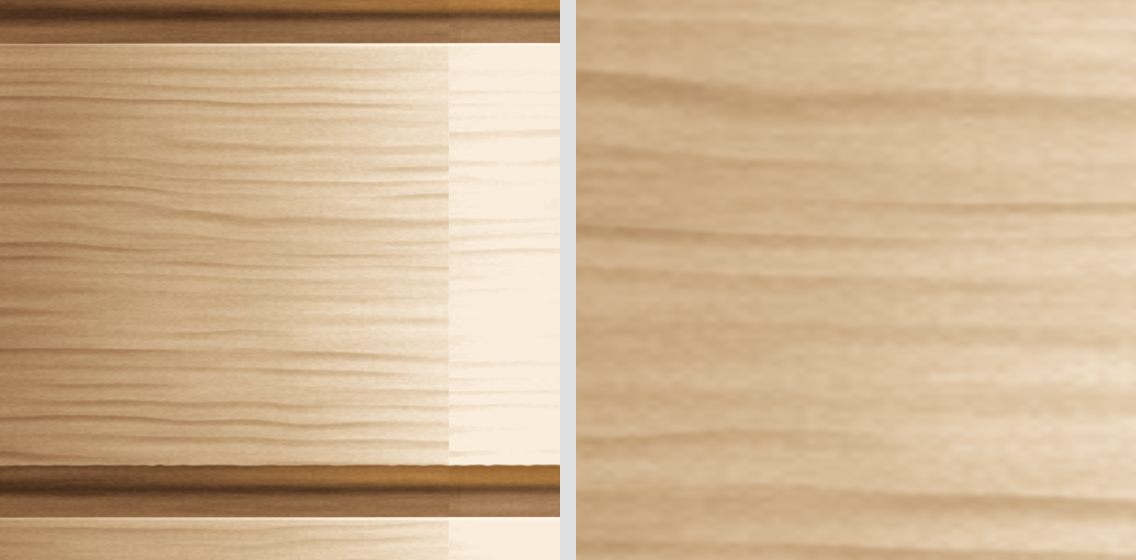
Left, the full canvas; right, a detail of the centre.
This texture is drawn by a WebGL 2 fragment shader. Its source:

```glsl
#version 300 es
precision highp float;
uniform vec2 u_resolution;
out vec4 outColor;

float hash(vec2 p) {
  return fract(sin(dot(p, vec2(127.1, 311.7))) * 43758.5453);
}

float noise(vec2 p) {
  vec2 i = floor(p), f = fract(p);
  f = f * f * (3.0 - 2.0 * f);
  return mix(mix(hash(i), hash(i + vec2(1, 0)), f.x),
             mix(hash(i + vec2(0, 1)), hash(i + vec2(1, 1)), f.x), f.y);
}

// Wood tones from dark brown (0) to pale cream (1)
vec3 woodRamp(float tone) {
  vec3 tones[6] = vec3[6](
    vec3(0.35, 0.22, 0.13), vec3(0.51, 0.36, 0.23), vec3(0.64, 0.48, 0.33),
    vec3(0.76, 0.63, 0.47), vec3(0.87, 0.77, 0.64), vec3(0.98, 0.93, 0.86));
  vec3 color = tones[0];
  for (int i = 1; i < 6; i++)
    color = mix(color, tones[i], clamp(tone * 5.0 - float(i - 1), 0.0, 1.0));
  return color;
}

// Wavy growth lines, broken along their length
float growthLines(vec2 p) {
  float bend = 1.3 * noise(vec2(p.x * 1.8, p.y * 5.0)) + 0.3 * noise(p * vec2(9.0, 20.0));
  float phase = p.y * 31.0 + bend + 1.2 * noise(vec2(3.0, p.y * 14.0));
  float row = floor(phase), f = fract(phase);
  float line = smoothstep(0.25, 0.65, f) * (1.0 - smoothstep(0.68, 0.85, f));
  float strength = 0.25 + 0.75 * hash(vec2(row, 7.0));
  return line * strength * smoothstep(0.05, 0.7, noise(vec2(p.x * 5.0, row * 3.7)));
}

// Fine streaks and pores, centred on zero
float fineGrain(vec2 p) {
  float streaks = noise(p * vec2(3.0, 75.0)) - 0.5;
  float fibres = noise(p * vec2(14.0, 190.0)) - 0.5;
  float pores = noise(p * vec2(150.0, 260.0)) - 0.5;
  return 0.45 * streaks + 0.3 * fibres + 0.3 * pores;
}

void main() {
  vec2 uv = gl_FragCoord.xy / u_resolution;
  float px = 1.0 / u_resolution.y;
  float period = 0.8464, grooveHeight = 0.0937;
  float v = mod(uv.y - 0.0755, period);
  float course = floor((uv.y - 0.0755) / period);

  // Butt joint shifts the grain of the right-hand planks
  float joint = smoothstep(-px, px, uv.x - 0.801);
  vec2 grainPos = uv + vec2(4.3, 0.37) * step(0.801, uv.x) + vec2(2.0, 0.6) * course;
  float lines = growthLines(grainPos);
  float fine = fineGrain(grainPos);

  // Board face: soft shadow at left, strong light at right
  float slant = uv.x - 0.12 * (uv.y - 0.5);
  float tone = 0.44 + 0.19 * smoothstep(-0.05, 0.34, slant)
             + 0.34 * smoothstep(0.22, 0.95, uv.x) + 0.05 * joint;
  tone += 0.05 * (noise(vec2(uv.x * 2.0, uv.y * 9.0)) - 0.5);
  tone += 0.06 * exp(-8.0 * (period - v)) * (1.0 - uv.x);
  float contrast = mix(1.0, 0.55, smoothstep(0.55, 0.95, uv.x));
  tone += contrast * (0.17 * fine - 0.16 * lines);
  vec3 board = woodRamp(tone);

  // Lit upper edge of each board
  float rim = smoothstep(0.007, 0.001, period - v);
  board = mix(board, vec3(1.0, 0.97, 0.91), rim * (0.25 + 0.7 * smoothstep(0.1, 0.85, uv.x)));

  // Groove: brown ledge, dark crease, warm bevel under the next board
  float grooveJoint = smoothstep(-px, px, uv.x - 0.823);
  float ledge = 0.24 + 0.15 * smoothstep(0.3, 1.0, uv.x) + 0.03 * grooveJoint;
  float bevel = 0.14 + 0.25 * smoothstep(0.0, 0.9, uv.x);
  bevel -= 0.12 * smoothstep(0.075, grooveHeight, v);
  float above = smoothstep(0.046, 0.066, v);
  float creaseWidth = mix(0.014, 0.009, uv.x);
  float crease = exp(-pow((v - 0.051) / creaseWidth, 2.0));
  float grooveTone = mix(ledge, bevel, above) - 0.2 * crease;
  grooveTone += 0.2 * fine - 0.08 * lines * (1.0 - above);
  vec3 groove = woodRamp(grooveTone);
  groove *= mix(vec3(1.0), vec3(1.05, 0.98, 0.76), above * smoothstep(0.1, 0.9, uv.x));
  groove *= 1.0 - 0.2 * crease;

  // Slightly frayed lower board edge, crisp ledge edge
  float edge = grooveHeight + 0.002 * (noise(vec2(uv.x * 70.0, course)) - 0.5);
  float inGroove = 1.0 - smoothstep(-1.5 * px, 1.5 * px, v - edge);
  inGroove *= smoothstep(0.0, 1.5 * px, v);
  outColor = vec4(mix(board, groove, inGroove), 1.0);
}
```
